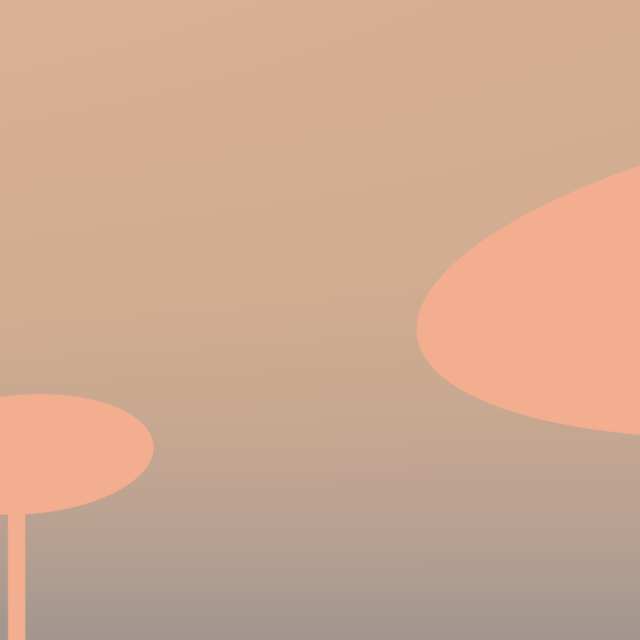
Write a three.js fragment shader that draws this background.

```glsl
// Draws two coral ovals and a stem over a hazy tan gradient that greys toward the ground.
varying vec2 vUv;

// Approximate signed distance to an ellipse whose axis is tilted by a vertical shear.
float shearedEllipse(vec2 p, vec2 center, vec2 radius, float shear) {
  vec2 d = p - center;
  d.y -= shear * d.x;
  vec2 q = d / radius;
  vec2 slope = q / radius;
  slope.x -= shear * slope.y;
  float len = length(q);
  return len * (len - 1.0) / max(length(slope), 0.001);
}

float box(vec2 p, vec2 center, vec2 halfSize) {
  vec2 d = abs(p - center) - halfSize;
  return length(max(d, 0.0)) + min(max(d.x, d.y), 0.0);
}

float cover(float dist) {
  return 1.0 - smoothstep(-0.0015, 0.0015, dist);
}

// Haze colour by level, from the grey ground up to the warm sky.
vec3 haze(float level) {
  vec3 color = mix(vec3(0.635, 0.588, 0.556), vec3(0.680, 0.612, 0.562), smoothstep(0.0, 0.1, level));
  color = mix(color, vec3(0.738, 0.634, 0.570), clamp((level - 0.08) / 0.12, 0.0, 1.0));
  color = mix(color, vec3(0.780, 0.657, 0.566), clamp((level - 0.20) / 0.13, 0.0, 1.0));
  color = mix(color, vec3(0.820, 0.677, 0.567), clamp((level - 0.33) / 0.19, 0.0, 1.0));
  return mix(color, vec3(0.855, 0.692, 0.580), clamp((level - 0.52) / 0.48, 0.0, 1.0));
}

void main() {
  vec2 p = vUv;

  // Gradient levels tilt more steeply with height.
  vec3 color = haze(p.y - 0.28 * p.x * p.y * p.y);

  // Large oval at the right, small oval and its stem at the left.
  float largeOval = shearedEllipse(p, vec2(1.461, 0.591), vec2(0.81, 0.256), 0.13);
  float smallOval = shearedEllipse(p, vec2(0.040, 0.290), vec2(0.20, 0.0935), 0.055);
  float stem = box(p, vec2(0.026, 0.1), vec2(0.0135, 0.15));

  vec3 coral = vec3(0.953, 0.680, 0.561);
  color = mix(color, coral, cover(min(largeOval, min(smallOval, stem))));

  gl_FragColor = vec4(color, 1.0);
}
```
